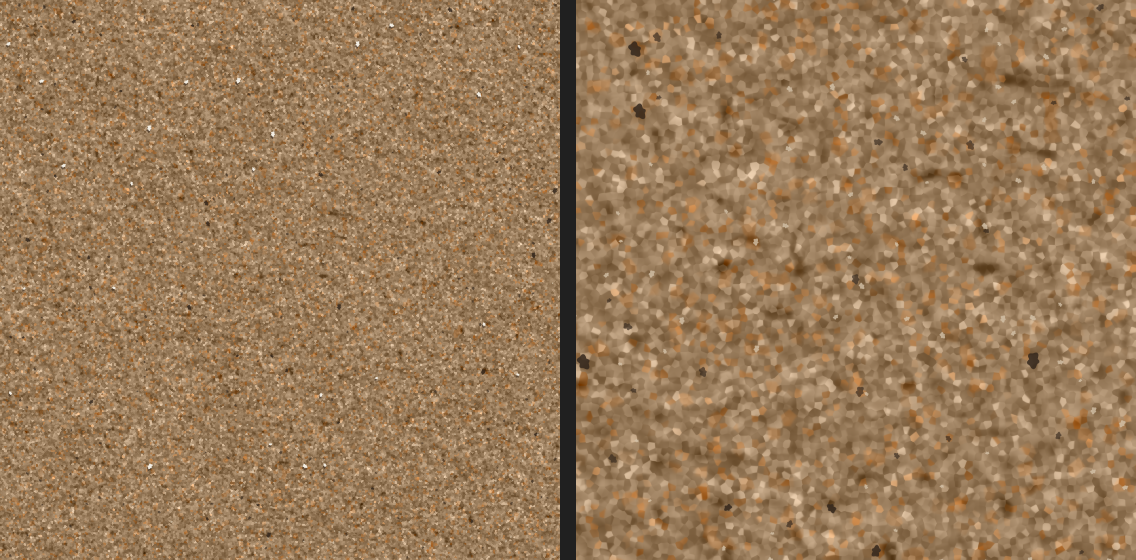
Left: the whole. Right: its middle third, enlarged.
Give the GLSL for this texture, as a Shadertoy shader.

```glsl
// Damp brown sand: two sizes of soft Voronoi grains with random tones,
// side-lit gradient-noise relief, shadowed pits, and scattered flecks
// of white quartz, pale glints and dark mineral.

const vec3 SAND = vec3(0.600, 0.487, 0.360);
const vec3 RUST_SHIFT = vec3(0.07, -0.02, -0.09);
const vec3 QUARTZ = vec3(0.95, 0.93, 0.89);
const vec3 GLINT = vec3(0.83, 0.76, 0.66);
const vec3 MINERAL = vec3(0.20, 0.15, 0.11);
const vec2 LIGHT_DIR = vec2(0.35, 0.94);
const float TAU = 6.2831853;

vec2 hash22(vec2 p) {
    vec3 q = fract(p.xyx * vec3(0.1031, 0.1030, 0.0973));
    q += dot(q, q.yzx + 33.33);
    return fract((q.xx + q.yz) * q.zy);
}

vec2 gradientAt(vec2 cell) {
    float angle = TAU * hash22(cell).x;
    return vec2(cos(angle), sin(angle));
}

float gradientNoise(vec2 p) {
    vec2 i = floor(p), f = fract(p);
    vec2 u = f * f * f * (f * (f * 6.0 - 15.0) + 10.0);
    vec2 e = vec2(1.0, 0.0);
    float a = dot(gradientAt(i), f);
    float b = dot(gradientAt(i + e.xy), f - e.xy);
    float c = dot(gradientAt(i + e.yx), f - e.yx);
    float d = dot(gradientAt(i + e.xx), f - e.xx);
    return mix(mix(a, b, u.x), mix(c, d, u.x), u.y);
}

// Colour offset of the grain under p, blended softly into its neighbours
vec3 grainColour(vec2 p, float contrast, float seed) {
    vec2 cell = floor(p);
    vec3 sum = vec3(0.0);
    float total = 0.0;
    for (int y = -1; y <= 1; y++) {
        for (int x = -1; x <= 1; x++) {
            vec2 id = cell + vec2(x, y);
            vec2 offset = id + 0.1 + 0.8 * hash22(id + seed) - p;
            vec2 kind = hash22(id + seed + 71.7);
            float tone = kind.x - 0.5 + 0.6 * smoothstep(0.9, 1.0, kind.x);
            float rust = smoothstep(0.90, 0.97, kind.y);
            float weight = exp(-11.0 * dot(offset, offset));
            sum += weight * (contrast * tone + RUST_SHIFT * rust);
            total += weight;
        }
    }
    return sum / total;
}

// Brightness of slopes that face the light
float relief(vec2 p) {
    vec2 stepToLight = 0.28 * LIGHT_DIR;
    return gradientNoise(p - stepToLight) - gradientNoise(p + stepToLight);
}

// Coverage of rare irregular specks; radius is in canvas units
float flecks(vec2 uv, float scale, float chance, float radius, float seed) {
    vec2 p = uv * scale;
    vec2 id = floor(p);
    vec2 pick = hash22(id + seed);
    vec2 offset = fract(p) - mix(vec2(0.3), vec2(0.7), hash22(id + seed + 19.3));
    float angle = atan(offset.y, offset.x) + TAU * pick.y;
    float wobble = 1.0 + 0.2 * sin(2.0 * angle) + 0.14 * sin(5.0 * angle);
    float size = radius * scale * mix(0.45, 1.0, pick.y) * wobble;
    float edge = 0.8 * scale / iResolution.y;
    float shape = 1.0 - smoothstep(size - edge, size + edge, length(offset));
    return shape * step(pick.x, chance);
}

void mainImage(out vec4 fragColor, in vec2 fragCoord) {
    vec2 uv = fragCoord / iResolution.y;

    // Grains
    vec3 colour = SAND;
    colour += grainColour(uv * 265.0, 0.19, 3.0);
    colour += 0.7 * grainColour(uv * 140.0 + 9.4, 0.13, 47.0);

    // Lit clumps and broad mottling
    colour += 0.085 * relief(uv * 95.0) + 0.055 * relief(uv * 42.0 + 5.3);
    colour += 0.025 * gradientNoise(uv * 7.0 + 2.6);

    // Shadowed pits, gathered in patches
    float patches = 0.6 + 0.9 * gradientNoise(uv * 13.0 + 31.0);
    float pits = smoothstep(0.22, 0.55, gradientNoise(uv * 72.0 + 17.0));
    colour -= 0.20 * pits * patches;

    // Mineral specks, glints, and quartz with its cast shadow
    colour = mix(colour, MINERAL, 0.85 * flecks(uv, 34.0, 0.035, 0.0042, 11.0));
    colour = mix(colour, MINERAL, 0.65 * flecks(uv, 75.0, 0.035, 0.0026, 83.0));
    colour = mix(colour, GLINT, 0.8 * flecks(uv, 110.0, 0.045, 0.0018, 29.0));
    float shadow = flecks(uv + 0.0035 * LIGHT_DIR, 32.0, 0.018, 0.0042, 57.0);
    colour = mix(colour, MINERAL, 0.6 * shadow);
    colour = mix(colour, QUARTZ, flecks(uv, 32.0, 0.018, 0.0042, 57.0));

    fragColor = vec4(clamp(colour, 0.0, 1.0), 1.0);
}
```
